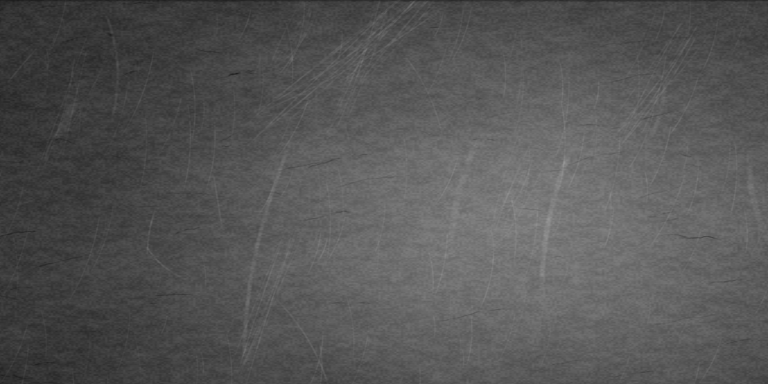
Write a Shadertoy shader that draws this texture.

```glsl
// A worn dark-grey slate lit by a broad soft glow right of centre.
// Layered value noise makes the fibrous grain; bent, tapered strokes make the
// pale scratches and dark cracks, with loops scattering the fainter ones.

float hash(vec2 p) {
    vec3 q = fract(p.xyx * 0.1031);
    q += dot(q, q.yzx + 33.33);
    return fract((q.x + q.y) * q.z);
}

float noise(vec2 p) {
    vec2 cell = floor(p), f = fract(p);
    f = f * f * (3.0 - 2.0 * f);
    float low = mix(hash(cell), hash(cell + vec2(1, 0)), f.x);
    float high = mix(hash(cell + vec2(0, 1)), hash(cell + vec2(1, 1)), f.x);
    return mix(low, high, f.y);
}

float fbm(vec2 p) {
    float sum = 0.0, amp = 0.5;
    for (int i = 0; i < 4; i++) {
        sum += amp * noise(p);
        p = p * 2.03 + 17.3;
        amp *= 0.5;
    }
    return sum / 0.9375;
}

// Tapered coverage of a line from a to b, bowed sideways by bend.
float stroke(vec2 p, vec2 a, vec2 b, float bend, float halfWidth, float px) {
    vec2 axis = b - a;
    float len = length(axis);
    vec2 dir = axis / len;
    float t = dot(p - a, dir) / len;
    float side = dot(p - a, vec2(-dir.y, dir.x)) - bend * 4.0 * t * (1.0 - t);
    float taper = smoothstep(0.0, 0.12, t) * smoothstep(1.0, 0.8, t);
    float core = 1.0 - smoothstep(max(0.6 * halfWidth - px, 0.0), halfWidth + px, abs(side));
    return core * taper;
}

// Several jittered hairlines that share one course.
float bundle(vec2 p, vec2 a, vec2 b, float spread, float seed, float px) {
    float sum = 0.0;
    for (int i = 0; i < 8; i++) {
        vec2 key = vec2(float(i), seed);
        vec2 shiftA = vec2(hash(key), hash(key + 31.0)) - 0.5;
        vec2 shiftB = vec2(hash(key + 57.0), hash(key + 83.0)) - 0.5;
        float bend = 0.03 * (hash(key + 11.0) - 0.3);
        sum += stroke(p, a + spread * shiftA, b + spread * shiftB, bend, 0.0013, px)
             * (0.2 + 0.6 * hash(key + 5.0));
    }
    return min(sum, 1.0);
}

// Faint steep scratches scattered over the slate.
float scatteredScratches(vec2 p, float px) {
    float sum = 0.0;
    for (int i = 0; i < 150; i++) {
        vec2 key = vec2(float(i), 7.0);
        vec2 a = vec2(2.1 * hash(key), 1.1 * hash(key + 19.0));
        float lean = mix(-0.55, 0.12, hash(key + 41.0));
        float len = mix(0.05, 0.26, hash(key + 67.0));
        sum += stroke(p, a, a + len * vec2(lean, -1.0), 0.06 * len, 0.0012, px)
             * (0.2 + 0.8 * hash(key + 3.0));
    }
    return sum;
}

// Short ragged cracks, nearly level.
float scatteredCracks(vec2 p, float px) {
    float sum = 0.0;
    for (int i = 0; i < 90; i++) {
        vec2 key = vec2(float(i), 101.0);
        vec2 a = vec2(2.1 * hash(key) - 0.1, hash(key + 23.0));
        float len = mix(0.04, 0.2, hash(key + 47.0));
        vec2 b = a + len * vec2(1.0, mix(-0.15, 0.25, hash(key + 71.0)));
        sum += stroke(p, a, b, 0.04 * len, 0.0008, px) * hash(key + 9.0);
    }
    return sum;
}

// The larger pale marks: broad curved rubs and narrow cuts.
float mainMarks(vec2 p, float px) {
    float rubs = stroke(p, vec2(0.765, 0.645), vec2(0.635, 0.02), -0.035, 0.006, px);
    rubs += stroke(p, vec2(1.495, 0.63), vec2(1.411, 0.20), -0.025, 0.008, px);
    rubs += 0.6 * stroke(p, vec2(1.245, 0.64), vec2(1.172, 0.34), -0.015, 0.010, px);
    rubs += 0.7 * stroke(p, vec2(1.953, 0.61), vec2(2.01, 0.36), -0.02, 0.010, px);
    rubs += stroke(p, vec2(0.273, 0.97), vec2(0.286, 0.67), 0.027, 0.004, px);
    rubs += 0.8 * stroke(p, vec2(0.203, 0.75), vec2(0.145, 0.63), 0.0, 0.013, px);
    rubs += 0.7 * stroke(p, vec2(1.73, 0.80), vec2(1.68, 0.62), 0.015, 0.006, px);
    float cuts = stroke(p, vec2(0.16, 0.67), vec2(0.115, 0.57), -0.008, 0.003, px);
    cuts += stroke(p, vec2(0.406, 0.46), vec2(0.384, 0.33), -0.006, 0.002, px);
    cuts += stroke(p, vec2(0.38, 0.36), vec2(0.49, 0.27), -0.012, 0.002, px);
    cuts += stroke(p, vec2(0.555, 0.55), vec2(0.58, 0.40), 0.0, 0.002, px);
    cuts += stroke(p, vec2(0.71, 0.23), vec2(0.86, -0.02), 0.02, 0.002, px);
    cuts += 0.6 * stroke(p, vec2(1.05, 0.86), vec2(1.16, 0.60), 0.02, 0.0015, px);
    return rubs + cuts + stroke(p, vec2(0.10, 0.88), vec2(0.015, 0.78), 0.0, 0.0015, px);
}

void mainImage(out vec4 fragColor, in vec2 fragCoord) {
    float px = 1.0 / iResolution.y;
    vec2 p = fragCoord * px;

    // Glow, cloudy stains, level fibres and grain
    vec2 offset = p - vec2(1.37, 0.42);
    float shade = 0.174 + 0.293 * exp(-dot(offset * offset, vec2(1.04, 3.2)));
    shade += 0.06 * (fbm(p * vec2(3.5, 7.0)) - 0.5);
    shade += 0.075 * (fbm(p * vec2(28.0, 80.0) + 9.0) - 0.5);
    shade += 0.06 * (noise(p * vec2(170.0, 256.0)) - 0.5);

    // Cracks follow a slightly wavering course
    vec2 ragged = p + vec2(0.0, 0.016 * (fbm(p * 24.0) - 0.5));
    float cracks = scatteredCracks(ragged, px);
    cracks += stroke(ragged, vec2(0.79, 0.56), vec2(0.99, 0.60), 0.006, 0.001, px);
    cracks += stroke(ragged, vec2(0.78, 0.425), vec2(0.93, 0.455), 0.0, 0.001, px);
    cracks += stroke(ragged, vec2(1.72, 0.39), vec2(1.90, 0.375), 0.0, 0.001, px);
    cracks += stroke(ragged, vec2(1.84, 0.262), vec2(1.95, 0.27), 0.0, 0.0015, px);
    cracks += 2.0 * stroke(ragged, vec2(0.255, 0.905), vec2(0.30, 0.908), 0.0, 0.004, px);
    shade -= 0.07 * cracks * smoothstep(0.2, 0.65, noise(p * 38.0));

    // Scratches, worn unevenly along their length
    float strands = bundle(p, vec2(1.10, 1.02), vec2(0.66, 0.64), 0.12, 1.0, px);
    strands += 0.8 * bundle(p, vec2(1.12, 1.03), vec2(0.88, 0.78), 0.08, 2.0, px);
    strands += 0.7 * bundle(p, vec2(1.0, 1.0), vec2(0.86, 0.62), 0.07, 3.0, px);
    strands += 0.8 * bundle(p, vec2(0.81, 1.02), vec2(0.72, 0.80), 0.06, 4.0, px);
    strands += 0.9 * bundle(p, vec2(1.83, 0.94), vec2(1.58, 0.61), 0.08, 5.0, px);
    strands += bundle(p, vec2(0.76, 0.40), vec2(0.62, 0.0), 0.06, 6.0, px);
    strands += 0.7 * bundle(p, vec2(0.24, 0.88), vec2(0.13, 0.55), 0.14, 8.0, px);
    strands += 0.6 * bundle(p, vec2(1.38, 0.62), vec2(1.29, 0.38), 0.08, 9.0, px);
    float wear = 0.45 + 0.75 * noise(p * 45.0);
    shade += wear * (0.06 * mainMarks(p, px) + 0.07 * strands);
    shade += wear * 0.05 * scatteredScratches(p, px);

    // Thin dark rim along the top
    shade *= 1.0 - 0.3 * smoothstep(0.994, 0.999, p.y);
    fragColor = vec4(vec3(clamp(shade, 0.0, 1.0)), 1.0);
}
```
